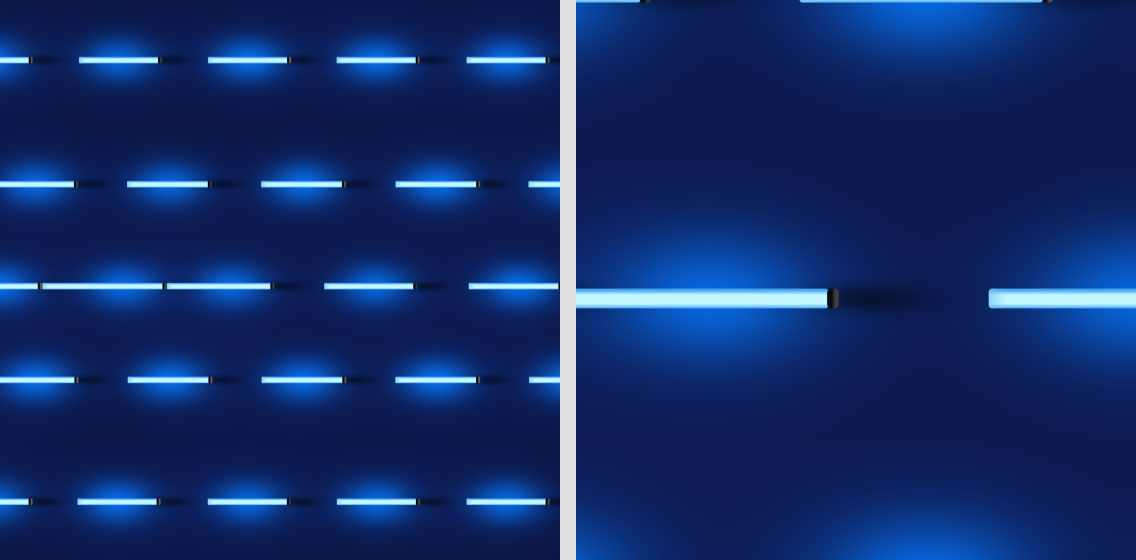
Left, the full canvas; right, a detail of the centre.
Give the GLSL for this pattern, as a WebGL 2 fragment shader.

```glsl
#version 300 es
precision highp float;

uniform vec2 u_resolution;
out vec4 fragColor;

float hash(vec2 p) {
    vec3 q = fract(vec3(p.xyx) * 0.1031);
    q += dot(q, q.yzx + 33.33);
    return fract((q.x + q.y) * q.z);
}

float valueNoise(vec2 p) {
    vec2 cell = floor(p), f = fract(p);
    f = f * f * (3.0 - 2.0 * f);
    return mix(mix(hash(cell), hash(cell + vec2(1, 0)), f.x),
               mix(hash(cell + vec2(0, 1)), hash(cell + vec2(1, 1)), f.x), f.y);
}

float boxDistance(vec2 p, vec2 halfSize, float radius) {
    vec2 q = abs(p) - halfSize + radius;
    return length(max(q, 0.0)) + min(max(q.x, q.y), 0.0) - radius;
}

float bell(vec2 p, vec2 spread) {
    p /= spread;
    return exp(-dot(p, p));
}

// Left and right end of a tube; the middle row has uneven lengths
vec2 tubeSpan(int row, int column) {
    if (row == 2) {
        float left[5] = float[](-0.08, 0.0755, 0.298, 0.579, 0.837);
        float right[5] = float[](0.0742, 0.2969, 0.4896, 0.7448, 1.004);
        return vec2(left[column], right[column]);
    }
    bool outer = row == 0 || row == 4;
    float right = outer ? 0.0573 + 0.2306 * float(column)
                        : 0.1387 + 0.2393 * float(column);
    right += 0.003 * (hash(vec2(row, column) + 4.0) - 0.5);
    return vec2(right - (outer ? 0.148 : 0.151), right);
}

void main() {
    vec2 uv = gl_FragCoord.xy / u_resolution;
    float soft = 0.75 / min(u_resolution.x, u_resolution.y);
    float rowHeight[5] = float[](0.104, 0.3216, 0.489, 0.671, 0.8926);

    float glow = 0.0, halo = 0.0, shadow = 0.0, tube = 0.0, cap = 0.0;
    vec3 tubeColor = vec3(0), capColor = vec3(0);

    for (int row = 0; row < 5; row++) {
        float y = uv.y - rowHeight[row];
        for (int column = 0; column < 5; column++) {
            vec2 span = tubeSpan(row, column);
            float tone = hash(vec2(column, row) + 11.0);
            float fromEnd = uv.x - span.y;

            // Light on the wall, centred at a fixed distance from the cap
            vec2 lamp = vec2(fromEnd + 0.076, y);
            glow += bell(lamp, vec2(0.062, 0.037)) * (0.94 + 0.12 * tone);
            halo += bell(lamp, vec2(0.12, 0.085));
            shadow += bell(vec2(fromEnd - 0.015, y), vec2(0.035, 0.008));

            // Glass, brightest along its core and bluer at the left end
            float glassEnd = span.y - 0.006;
            vec2 middle = vec2(0.5 * (span.x + glassEnd), 0.0);
            float d = boxDistance(vec2(uv.x, y) - middle,
                                  vec2(0.5 * (glassEnd - span.x), 0.0059), 0.002);
            float glass = smoothstep(soft, -soft, d);
            float rim = smoothstep(0.35, 1.0, abs(y + 0.0005) / 0.006);
            float tip = 1.0 - smoothstep(0.0, 0.012, uv.x - span.x);
            vec3 lit = mix(vec3(0.77, 0.97, 1.0), vec3(0.27, 0.64, 0.95), rim);
            lit = mix(lit, vec3(0.45, 0.77, 0.97), 0.6 * tip);
            tubeColor += lit * glass;
            tube += glass;

            // Dark cap with a worn metal edge
            float capD = boxDistance(vec2(fromEnd + 0.0033, y),
                                     vec2(0.0035, 0.0061), 0.003);
            float capMask = smoothstep(soft, -soft, capD);
            float metal = smoothstep(-0.0045, -0.0015, fromEnd);
            vec3 worn = mix(vec3(0.22, 0.21, 0.22), vec3(0.46, 0.42, 0.38), tone);
            capColor += mix(vec3(0.03, 0.04, 0.08), worn, metal) * capMask;
            cap += capMask;
        }
    }

    // Uneven navy wall
    float cloud = valueNoise(uv * vec2(5.0, 4.0)) - 0.5;
    vec3 color = vec3(0.045, 0.088, 0.275) * (1.0 + 0.1 * cloud);
    color += halo * vec3(0.006, 0.024, 0.062);
    color += glow * vec3(-0.025, 0.29, 0.53);
    color *= 1.0 - 0.5 * min(shadow, 1.0);

    // Lamps in front of the wall
    color = mix(color, tubeColor / max(tube, 0.001), min(tube, 1.0));
    color = mix(color, capColor / max(cap, 0.001), min(cap, 1.0));
    fragColor = vec4(clamp(color, 0.0, 1.0), 1.0);
}
```
